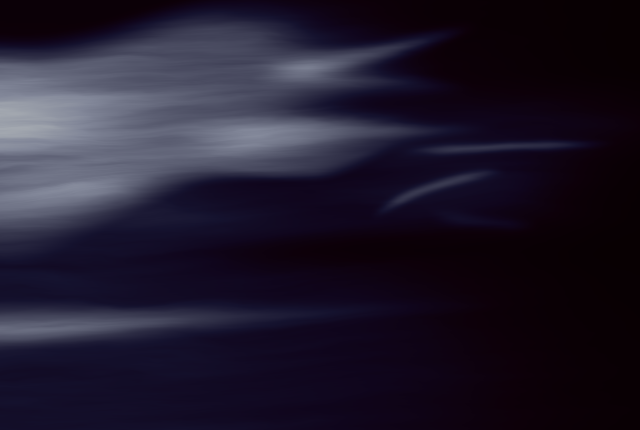
Write a Shadertoy shader that draws this background.

```glsl
// Thin night clouds drifting in from the left over a nearly black sky.
// Soft bands and tapered strokes add up to a density, stretched noise
// combs it into fibres, and a colour ramp turns density into light.

const vec3 VOID  = vec3(0.030, 0.000, 0.008);
const vec3 PLUM  = vec3(0.050, 0.000, 0.035);
const vec3 INK   = vec3(0.060, 0.020, 0.110);
const vec3 NAVY  = vec3(0.080, 0.070, 0.180);
const vec3 SLATE = vec3(0.200, 0.200, 0.290);
const vec3 STEEL = vec3(0.330, 0.340, 0.420);
const vec3 PEARL = vec3(0.510, 0.530, 0.600);
const vec3 GLARE = vec3(0.640, 0.660, 0.690);

float hash(vec2 p) {
    return fract(sin(dot(p, vec2(127.1, 311.7))) * 43758.5453);
}

float noise(vec2 p) {
    vec2 i = floor(p), f = fract(p);
    f = f * f * (3.0 - 2.0 * f);
    float low  = mix(hash(i), hash(i + vec2(1, 0)), f.x);
    float high = mix(hash(i + vec2(0, 1)), hash(i + vec2(1, 1)), f.x);
    return mix(low, high, f.y);
}

float fbm(vec2 p) {
    float sum = 0.0, amp = 0.5;
    for (int i = 0; i < 5; i++) {
        sum += amp * noise(p);
        p = mat2(1.9, 0.12, -0.12, 2.1) * p + 17.3;
        amp *= 0.5;
    }
    return sum;
}

// Soft elliptical glow
float glow(vec2 p, vec2 centre, vec2 radius) {
    vec2 q = (p - centre) / radius;
    return exp(-dot(q, q));
}

// Bowed stroke from a to b; width runs from w.x to w.y, both ends fade
float stroke(vec2 p, vec2 a, vec2 b, float bow, vec2 w) {
    float t = (p.x - a.x) / (b.x - a.x);
    float s = clamp(t, 0.0, 1.0);
    float mid = mix(a.y, b.y, s) + 4.0 * bow * s * (1.0 - s);
    float q = (p.y - mid) / mix(w.x, w.y, s);
    return exp(-q * q) * smoothstep(0.0, 0.3, t) * (1.0 - smoothstep(0.65, 1.0, t));
}

vec3 blend(vec3 under, vec3 over, float lo, float hi, float d) {
    return mix(under, over, clamp((d - lo) / (hi - lo), 0.0, 1.0));
}

vec3 ramp(float d) {
    vec3 c = blend(VOID, PLUM, 0.0, 0.05, d);
    c = blend(c, INK,   0.05, 0.13, d);
    c = blend(c, NAVY,  0.13, 0.23, d);
    c = blend(c, SLATE, 0.23, 0.42, d);
    c = blend(c, STEEL, 0.42, 0.62, d);
    c = blend(c, PEARL, 0.62, 0.90, d);
    return blend(c, GLARE, 0.90, 1.12, d);
}

// Large cloud with a crisp lower rim and a ragged top
float mainCloud(vec2 p) {
    float rim = mix(0.46, 0.59, smoothstep(0.0, 0.33, p.x))
              + 0.09 * smoothstep(0.48, 0.68, p.x);
    float softness = mix(0.10, 0.022, smoothstep(0.0, 0.4, p.x));
    float top = 0.89 + 0.09 * smoothstep(0.05, 0.35, p.x);
    float body = smoothstep(rim - softness, rim + softness, p.y)
               * (1.0 - smoothstep(top - 0.07, top + 0.04, p.y));
    float reach = 1.0 - smoothstep(0.38, 0.70, p.x);
    float gap = glow(p, vec2(0.60, 0.755), vec2(0.15, 0.035))
              + 0.7 * glow(p, vec2(0.56, 0.96), vec2(0.16, 0.06));
    return 0.50 * body * reach * (1.0 - 0.75 * min(gap, 1.0));
}

float haze(vec2 p) {
    float d = 0.19 * (1.0 - smoothstep(0.0, 0.95, p.x)) * (1.0 - smoothstep(0.45, 0.95, p.y));
    d += 0.035 * (1.0 - smoothstep(0.5, 1.05, p.x)) + 0.03 * glow(p, vec2(0.75, 0.1), vec2(0.3, 0.2));
    d += 0.13 * glow(p, vec2(0.72, 0.62), vec2(0.18, 0.14));
    d += 0.06 * glow(p, vec2(0.92, 0.72), vec2(0.14, 0.06));
    d += 0.10 * glow(p, vec2(0.30, 0.485), vec2(0.16, 0.035));
    return d - 0.08 * glow(p, vec2(0.50, 0.42), vec2(0.28, 0.05));
}

float wisps(vec2 p) {
    float d = 0.32 * stroke(p, vec2(0.38, 0.82), vec2(0.75, 0.945), -0.012, vec2(0.035, 0.014));
    d += 0.16 * stroke(p, vec2(0.40, 0.83), vec2(0.74, 0.79), 0.0, vec2(0.03, 0.015));
    d += 0.26 * stroke(p, vec2(0.25, 0.685), vec2(0.78, 0.695), 0.0, vec2(0.05, 0.008));
    d += 0.24 * stroke(p, vec2(0.60, 0.645), vec2(0.97, 0.665), 0.0, vec2(0.012, 0.008));
    d += 0.24 * stroke(p, vec2(0.57, 0.49), vec2(0.78, 0.597), 0.022, vec2(0.014, 0.012));
    d += 0.10 * stroke(p, vec2(0.66, 0.50), vec2(0.83, 0.47), -0.01, vec2(0.02, 0.012));
    float fall = mix(0.52, 0.14, smoothstep(0.0, 0.5, p.x));
    return d + fall * stroke(p, vec2(-0.35, 0.22), vec2(0.82, 0.295), -0.008, vec2(0.045, 0.014));
}

void mainImage(out vec4 fragColor, in vec2 fragCoord) {
    vec2 uv = fragCoord / iResolution.xy;

    // Gentle warp, then long fibres that fan out from the left
    float drift = fbm(uv * vec2(5.0, 9.0)) - 0.48;
    vec2 p = uv + vec2(0.06, 0.022) * drift;
    float fibre = fbm(vec2(uv.x * 3.0, p.y * 24.0 - uv.x * 2.0) + drift);
    float strand = fbm(vec2(uv.x * 5.0 + 9.0, p.y * 60.0 - uv.x * 3.0));

    float cloud = mainCloud(p) + wisps(p);
    cloud += 0.48 * glow(p, vec2(-0.02, 0.725), vec2(0.22, 0.10));
    cloud += 0.14 * glow(p, vec2(0.12, 0.56), vec2(0.12, 0.05));
    cloud *= 0.62 + 0.55 * fibre + 0.22 * strand;
    float density = cloud + haze(p) * (0.7 + 0.6 * fibre);

    fragColor = vec4(ramp(density), 1.0);
}
```
